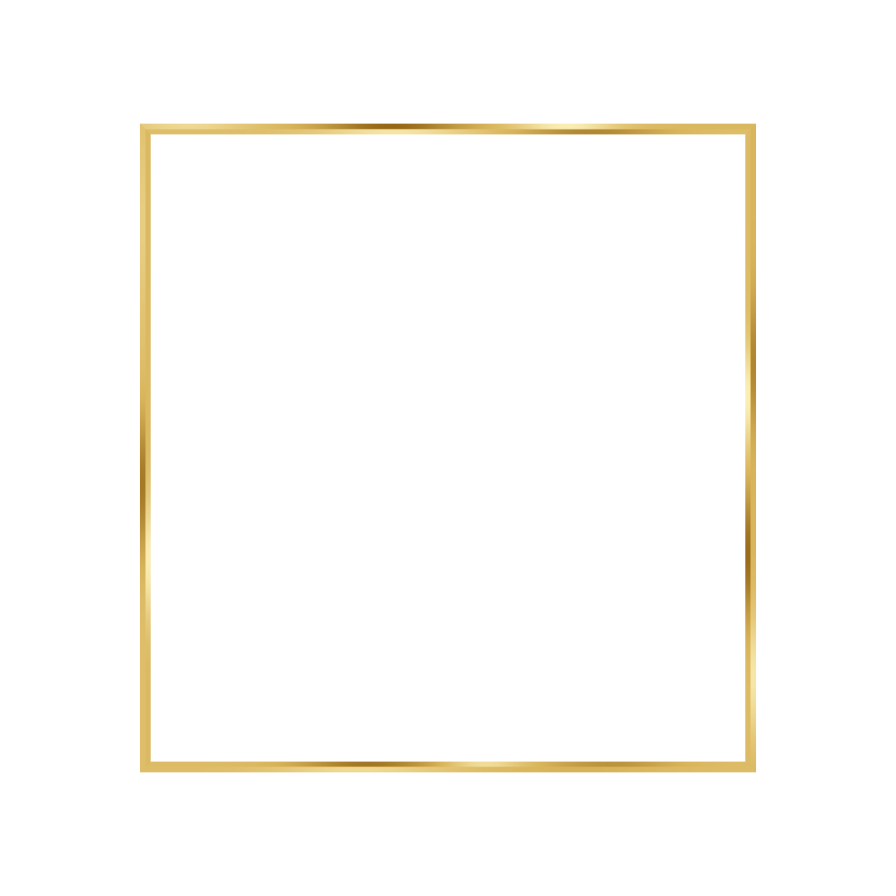
A WebGL 1 fragment shader for this background:

```glsl
precision highp float;
uniform vec2 u_resolution;

// Soft highlight or shadow centred along one side
float glint(float t, float center, float width) {
    float x = (t - center) / width;
    return exp(-x * x);
}

// Metal ramp: 0 is bronze, 0.5 is gold, 1 is pale cream
vec3 goldRamp(float shade) {
    vec3 bronze = vec3(0.56, 0.38, 0.06);
    vec3 gold = vec3(0.85, 0.71, 0.36);
    vec3 cream = vec3(1.0, 0.96, 0.75);
    vec3 lower = mix(bronze, gold, clamp(shade * 2.0, 0.0, 1.0));
    return mix(lower, cream, clamp(shade * 2.0 - 1.0, 0.0, 1.0));
}

float outerShade(vec2 uv, bool vertical) {
    if (vertical && uv.x < 0.5)
        return 0.57 - 0.42 * glint(uv.y, 0.46, 0.075) + 0.12 * glint(uv.y, 0.75, 0.1);
    if (vertical)
        return 0.5 - 0.28 * glint(uv.y, 0.596, 0.07) + 0.38 * glint(uv.y, 0.245, 0.07);
    if (uv.y > 0.5)
        return 0.52 + 0.25 * glint(uv.x, 0.21, 0.07) - 0.48 * glint(uv.x, 0.436, 0.075)
            + 0.42 * glint(uv.x, 0.632, 0.055);
    return 0.56 + 0.22 * glint(uv.x, 0.4, 0.09) - 0.08 * glint(uv.x, 0.65, 0.1);
}

float innerShade(vec2 uv, bool vertical) {
    if (vertical && uv.x < 0.5)
        return 0.53 + 0.4 * glint(uv.y, 0.375, 0.065);
    if (vertical)
        return 0.55 + 0.4 * glint(uv.y, 0.557, 0.055) - 0.48 * glint(uv.y, 0.38, 0.07);
    if (uv.y > 0.5)
        return 0.57 + 0.3 * glint(uv.x, 0.44, 0.08) - 0.34 * glint(uv.x, 0.66, 0.08);
    return 0.55 - 0.42 * glint(uv.x, 0.41, 0.075) + 0.28 * glint(uv.x, 0.54, 0.04)
        - 0.25 * glint(uv.x, 0.68, 0.07);
}

void main() {
    vec2 uv = gl_FragCoord.xy / u_resolution;
    float pixel = 1.0 / min(u_resolution.x, u_resolution.y);

    // Depth inward from the outer edge of the rectangle
    vec2 edge = abs(uv - 0.5) - vec2(0.3438, 0.362);
    float depth = -max(edge.x, edge.y);
    bool vertical = edge.x > edge.y;

    // Two nested bevels share the frame width
    float bevel = smoothstep(-pixel, pixel, depth - 0.0062);
    float shade = mix(outerShade(uv, vertical), innerShade(uv, vertical), bevel);

    // Frame coverage with smooth outer and inner edges
    float cover = clamp(depth / pixel + 0.5, 0.0, 1.0)
        * clamp((0.012 - depth) / pixel + 0.5, 0.0, 1.0);
    gl_FragColor = vec4(mix(vec3(1.0), goldRamp(shade), cover), 1.0);
}
```
